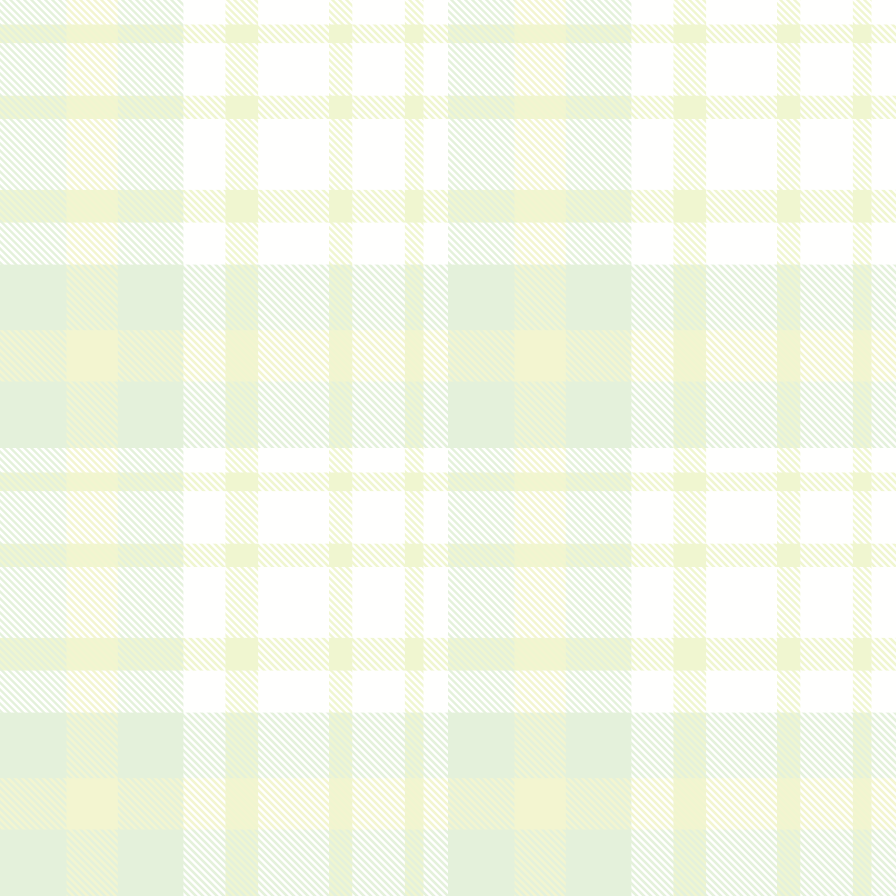
Write a Shadertoy shader that draws this pattern.

```glsl
// Pale twill plaid: one sequence of bands is used for both warp and weft.
// A fine diagonal weave picks which thread lies on top at each point,
// so equal bands cross as solid squares and unequal ones as hatching.

#define REPEATS 2.0                        // plaid tiles across the canvas
#define TWILL_PER_TILE 64.0                // diagonal ribs in each tile
#define WARP_SHARE 0.5                     // part of each rib showing warp
#define WHITE_THREAD vec3(1.0, 1.0, 0.998)
#define GREEN_THREAD vec3(0.895, 0.945, 0.858)
#define CREAM_THREAD vec3(0.951, 0.961, 0.816)
#define LIME_THREAD  vec3(0.941, 0.963, 0.816)
#define GREEN_BAND vec2(0.2047, 0.2047)    // centre, half width in tiles
#define CREAM_BAND vec2(0.2057, 0.0573)
#define LIME_CENTRES vec3(0.5397, 0.7604, 0.9245)
#define LIME_HALVES  vec3(0.0365, 0.0260, 0.0208)

// Smooth coverage of repeating bands; three are evaluated at once.
vec3 bandCoverage(float position, vec3 centre, vec3 halfWidth, float pixel) {
    vec3 offset = abs(fract(position - centre + 0.5) - 0.5);
    return clamp(0.5 + (halfWidth - offset) / pixel, 0.0, 1.0);
}

// Thread colour at a position measured in tiles.
vec3 threadColour(float position, float pixel) {
    vec3 lime = bandCoverage(position, LIME_CENTRES, LIME_HALVES, pixel);
    vec3 wide = bandCoverage(position,
                             vec3(GREEN_BAND.x, CREAM_BAND.x, 0.0),
                             vec3(GREEN_BAND.y, CREAM_BAND.y, 0.0), pixel);
    vec3 colour = mix(WHITE_THREAD, GREEN_THREAD, wide.x);
    colour = mix(colour, CREAM_THREAD, wide.y);
    return mix(colour, LIME_THREAD, max(lime.x, max(lime.y, lime.z)));
}

// One where the warp is on top, zero where the weft is.
float twillWeave(vec2 tilePos, float pixel) {
    float phase = (tilePos.x + tilePos.y) * TWILL_PER_TILE;
    float softness = pixel * TWILL_PER_TILE * sqrt(2.0);
    float inside = 0.5 * WARP_SHARE - abs(fract(phase) - 0.5);
    float sharp = clamp(0.5 + inside / softness, 0.0, 1.0);
    // Ribs too fine for the pixel grid fade to their average.
    return mix(sharp, WARP_SHARE, smoothstep(0.6, 1.2, softness));
}

void mainImage(out vec4 fragColor, in vec2 fragCoord) {
    float pixel = REPEATS / min(iResolution.x, iResolution.y);
    vec2 tilePos = fragCoord * pixel;

    vec3 warp = threadColour(tilePos.x, pixel);
    vec3 weft = threadColour(tilePos.y, pixel);
    fragColor = vec4(mix(weft, warp, twillWeave(tilePos, pixel)), 1.0);
}
```
